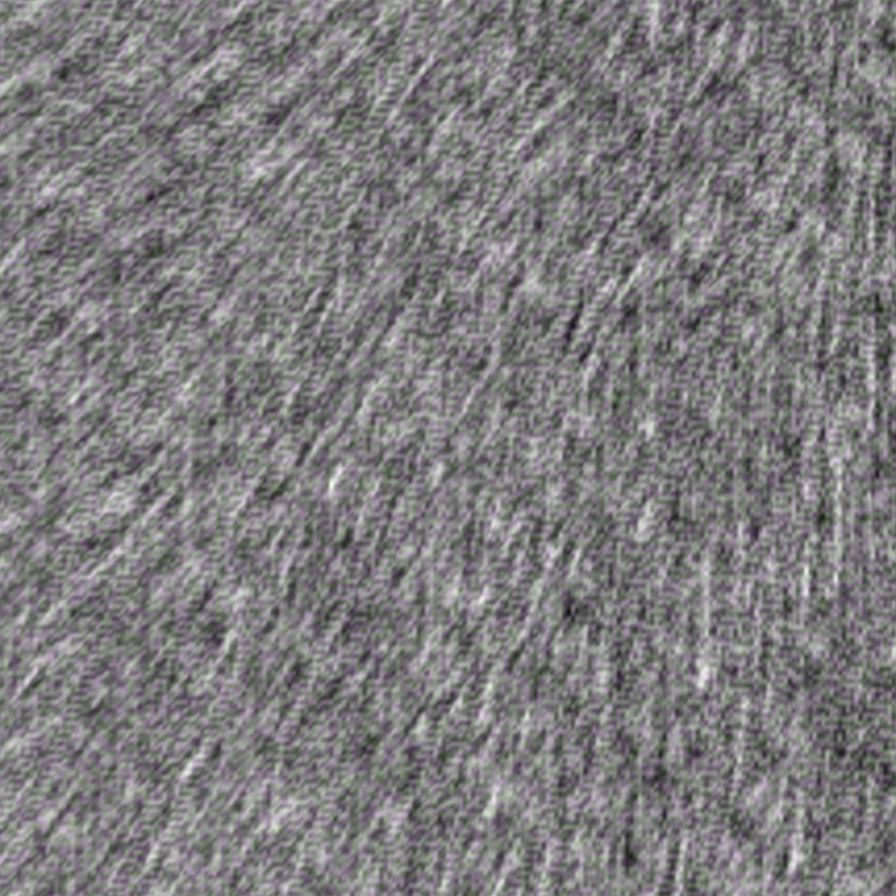
This texture is drawn by a WebGL 1 fragment shader. Its source:

```glsl
precision highp float;
uniform vec2 u_resolution;

float hash(vec2 p) {
  return fract(sin(dot(p, vec2(127.1, 311.7))) * 43758.5453);
}

float noise(vec2 p) {
  vec2 cell = floor(p), f = fract(p);
  f = f * f * (3.0 - 2.0 * f);
  float low = mix(hash(cell), hash(cell + vec2(1.0, 0.0)), f.x);
  float high = mix(hash(cell + vec2(0.0, 1.0)), hash(cell + vec2(1.0)), f.x);
  return mix(low, high, f.y);
}

// Noise smeared along a direction, centred on zero
float streaks(vec2 p, vec2 along, float frequency, float span) {
  float sum = 0.0, total = 0.0;
  for (int i = -5; i <= 5; i++) {
    float t = float(i) / 6.0;
    float weight = 1.0 - t * t;
    sum += weight * (noise((p + along * t * span * 0.5) * frequency) - 0.5);
    total += weight;
  }
  return sum / total;
}

void main() {
  vec2 p = gl_FragCoord.xy / min(u_resolution.x, u_resolution.y);

  // Fibres fan out from a point beyond the upper right corner
  vec2 toFan = vec2(1.15, 1.8) - p;
  float angle = atan(toFan.y, toFan.x) + 0.35 * (noise(p * 7.0 + 3.0) - 0.5);
  vec2 along = vec2(cos(angle), sin(angle));

  // Layers from long filaments down to fine grain
  float filaments = streaks(p + 5.3, along, 110.0, 0.1);
  float fibres = streaks(p + 2.7, along, 125.0, 0.034);
  float grain = streaks(p + 1.1, along, 215.0, 0.008);
  float patches = noise(p * 13.0 + 40.0) - 0.5;

  float contrast = mix(0.9, 1.12, p.x);
  float light = 0.46 * filaments + 0.47 * fibres + 0.4 * grain + 0.06 * patches;
  light += 0.7 * max(filaments - 0.06, 0.0);
  light = 0.497 + contrast * light + 0.025 * (0.5 - p.x);

  // Green and violet speckle
  float speckle = noise(p * 165.0 + 71.0) - 0.5;
  vec3 tint = vec3(-0.03, 0.09, -0.08) * speckle;
  vec3 color = light * vec3(1.0, 0.99, 1.0) + tint;

  gl_FragColor = vec4(color, 1.0);
}
```
